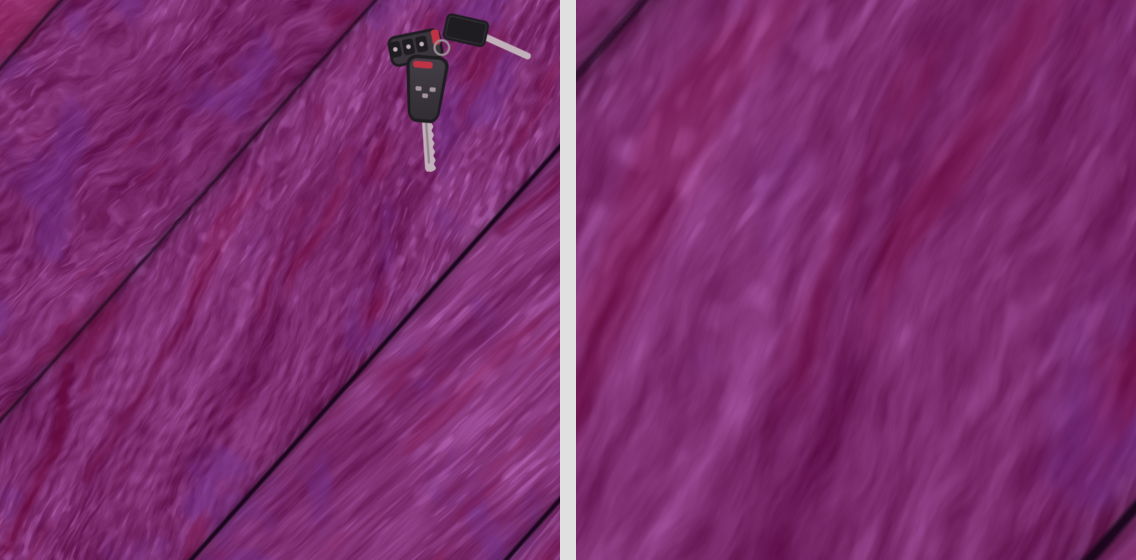
Left: the whole. Right: its middle third, enlarged.
Give the GLSL for this texture, as a WebGL 2 fragment shader.

```glsl
#version 300 es
precision highp float;
uniform vec2 u_resolution;
out vec4 fragColor;

const float BOARD_ANGLE = 0.842;
const float BOARD_WIDTH = 0.4195;
const float BOARD_OFFSET = 0.2545;
const vec3 DARK_PLUM = vec3(0.35, 0.035, 0.26);
const vec3 LILAC = vec3(0.68, 0.36, 0.67);
const vec3 WINE = vec3(0.48, 0.06, 0.26);
const vec3 VIOLET = vec3(0.43, 0.19, 0.56);
const vec3 GAP = vec3(0.10, 0.02, 0.11);
const vec3 PLASTIC = vec3(0.23, 0.21, 0.24);
const vec3 BLACK = vec3(0.12, 0.11, 0.13);
const vec3 STEEL = vec3(0.76, 0.69, 0.73);
const vec3 RED = vec3(0.75, 0.20, 0.27);

float hash(vec2 p) {
  return fract(sin(dot(p, vec2(127.1, 311.7))) * 43758.5453);
}

float noise(vec2 p) {
  vec2 i = floor(p), f = fract(p);
  f = f * f * (3.0 - 2.0 * f);
  return mix(mix(hash(i), hash(i + vec2(1, 0)), f.x),
             mix(hash(i + vec2(0, 1)), hash(i + vec2(1, 1)), f.x), f.y);
}

float fbm(vec2 p) {
  float sum = 0.0, gain = 0.5;
  for (int i = 0; i < 4; i++) {
    sum += gain * noise(p);
    p = p * 2.03 + 17.3;
    gain *= 0.5;
  }
  return sum / 0.9375;
}

vec2 turn(vec2 p, float angle) {
  float c = cos(angle), s = sin(angle);
  return vec2(c * p.x + s * p.y, c * p.y - s * p.x);
}

float segment(vec2 p, vec2 a, vec2 b) {
  vec2 ab = b - a;
  return length(p - a - ab * clamp(dot(p - a, ab) / dot(ab, ab), 0.0, 1.0));
}

float roundBox(vec2 p, vec2 halfSize, float radius) {
  vec2 d = abs(p) - halfSize + radius;
  return length(max(d, 0.0)) + min(max(d.x, d.y), 0.0) - radius;
}

vec3 paint(vec3 base, vec3 color, float dist, float px) {
  return mix(base, color, 1.0 - smoothstep(-px, px, dist));
}

// Dark streak with a ragged, soft edge
float vein(vec2 p, vec2 a, vec2 b, float width) {
  return 1.0 - smoothstep(0.0, width, segment(p, a, b));
}

vec3 wood(vec2 p, float board, float px) {
  float id = floor(board);
  float straight = step(0.0, id);
  float wavy = 1.0 - smoothstep(-2.0, -1.0, id);
  float tilt = 0.05 + 0.2 * cos(2.4 * (id + 1.0));
  vec2 g = turn(p, BOARD_ANGLE + tilt) + id * vec2(3.7, 5.3);

  // Bend the fibres, then stretch noise along them
  float bend = fbm(g * vec2(5.0, 9.0));
  g.y += (bend - 0.5) * mix(0.05 + 0.05 * wavy, 0.02, straight);
  float fibre = fbm(g * vec2(mix(24.0, 9.0, straight), 110.0));
  float fleck = noise(g * vec2(mix(48.0, 22.0, straight), 150.0) + 9.0);
  float band = fbm(g * vec2(2.2, 15.0) + 4.0);
  float patchy = fbm(p * 5.0 + id * 8.0);
  float rings = 0.5 + 0.5 * sin(90.0 * noise(g * vec2(2.5, 9.0)));

  float tone = 0.43 + 0.65 * (fibre - 0.5) + 0.60 * (band - 0.5);
  tone += 0.27 * smoothstep(0.55, 0.95, fleck) * smoothstep(0.25, 0.6, patchy);
  tone += 0.09 * (rings - 0.5) * (1.0 - straight) + 0.03 * straight;

  // Long knots and heartwood streaks
  vec2 w = p + 0.03 * (vec2(fbm(p * 11.0), fbm(p * 11.0 + 31.0)) - 0.5);
  float streaks = vein(w, vec2(0.125, 0.345), vec2(0.11, 0.24), 0.018);
  streaks = max(streaks, vein(w, vec2(0.11, 0.24), vec2(0.01, 0.02), 0.022));
  streaks = max(streaks, 0.8 * vein(w, vec2(0.38, 0.54), vec2(0.32, 0.42), 0.017));
  streaks = max(streaks, 0.6 * vein(w, vec2(0.32, 0.42), vec2(0.16, 0.15), 0.02));
  streaks = max(streaks, 0.8 * vein(w, vec2(1.0, 0.68), vec2(0.90, 0.59), 0.018));
  tone -= 0.3 * streaks;

  vec3 color = mix(DARK_PLUM, LILAC, clamp(tone, 0.0, 1.0));
  color = mix(color, VIOLET, 0.45 * smoothstep(0.58, 0.78, fbm(p * vec2(9.0, 7.0) + 40.0)));
  float red = smoothstep(0.58, 0.75, fbm(g * vec2(4.0, 18.0) + 70.0));
  color = mix(color, WINE, 0.4 * max(red, streaks));
  color = mix(color, vec3(0.62, 0.15, 0.36), 0.5 * step(id, -3.0));

  // Joints alternate between open gaps and tight lines
  float joint = floor(board + 0.5);
  float dist = abs(board - joint) * BOARD_WIDTH;
  float open = step(0.0, joint);
  color *= 1.0 - 0.35 * exp(-dist * 110.0);
  float line = 1.0 - smoothstep(0.001, mix(0.003, 0.0045, open) + px, dist);
  return mix(color, GAP, line * mix(0.5, 0.95, open));
}

vec3 keys(vec3 color, vec2 p, float px) {
  // Blades, each with a milled groove
  float blade = segment(p, vec2(0.762, 0.79), vec2(0.768, 0.701)) - 0.009;
  blade += 0.0015 * sin(p.y * 420.0) * step(0.765, p.x);
  color = paint(color, STEEL, blade, px);
  color = paint(color, STEEL * 0.75, segment(p, vec2(0.761, 0.78), vec2(0.766, 0.71)) - 0.002, px);
  float side = segment(p, vec2(0.86, 0.937), vec2(0.942, 0.900)) - 0.006;
  color = paint(color, STEEL, side, px);

  // Handles
  vec2 head = turn(p - vec2(0.832, 0.946), -0.22);
  float headDist = roundBox(head, vec2(0.039, 0.024), 0.010);
  color = paint(color, BLACK, headDist, px);
  color = paint(color, BLACK * 1.7, abs(headDist + 0.005) - 0.0008, px);
  vec2 upper = turn(p - vec2(0.742, 0.915), 0.2);
  float upperDist = roundBox(upper, vec2(0.048, 0.028), 0.015);
  color = paint(color, BLACK, upperDist, px);
  color = paint(color, PLASTIC, upperDist + 0.005, px);
  vec2 lower = turn(p - vec2(0.760, 0.841), -0.08);
  lower.x /= 0.9 + 3.0 * lower.y;
  float lowerDist = roundBox(lower, vec2(0.037, 0.060), 0.020);
  color = paint(color, BLACK, lowerDist, px);
  color = paint(color, PLASTIC * (1.0 + 3.0 * lower.y), lowerDist + 0.006, px);

  // Buttons and ring
  for (int i = 0; i < 3; i++) {
    float k = float(i) - 1.0;
    vec2 b = upper - vec2(k * 0.024 - 0.012, 0.004);
    color = paint(color, BLACK, roundBox(b, vec2(0.010, 0.014), 0.005), px);
    color = paint(color, STEEL, length(b) - 0.004, px);
    vec2 c = lower - vec2(k * 0.014, -0.012 * (1.0 - abs(k)));
    color = paint(color, STEEL * 0.85, roundBox(c, vec2(0.006, 0.004), 0.003), px);
  }
  color = paint(color, RED, roundBox(upper - vec2(0.039, 0.011), vec2(0.007, 0.014), 0.005), px);
  color = paint(color, RED, roundBox(lower - vec2(-0.008, 0.043), vec2(0.017, 0.006), 0.005), px);
  return paint(color, STEEL * 0.8, abs(length(p - vec2(0.789, 0.915)) - 0.013) - 0.002, px);
}

void main() {
  vec2 p = gl_FragCoord.xy / u_resolution.y;
  float px = 1.0 / u_resolution.y;
  float board = (-turn(p, BOARD_ANGLE).y - BOARD_OFFSET) / BOARD_WIDTH;
  fragColor = vec4(keys(wood(p, board, px), p, px), 1.0);
}
```
